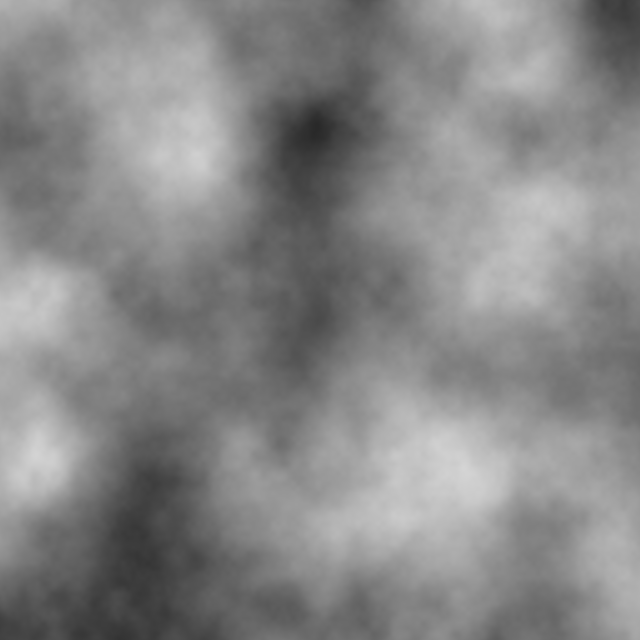
Reproduce this texture procedurally as a Shadertoy shader.

```glsl
// Soft grey clouds: fractal value noise, where each octave doubles the
// frequency and halves the strength. The sum is scaled around a mid grey.

const float CELLS = 4.0;                  // coarsest noise cells per canvas height
const vec2  ORIGIN = vec2(0.0, 3.0);      // part of the noise field shown
const int   OCTAVES = 6;
const float LACUNARITY = 2.0;             // frequency step between octaves
const float GAIN = 0.5;                   // strength step between octaves
const vec2  OCTAVE_SHIFT = vec2(37.3, 17.7); // keeps octave lattices apart
const float MEAN_GREY = 0.54;
const float CONTRAST = 0.93;
const float PERIOD = 289.0;               // repeat length of the lattice hash

// Permutation polynomial, exact in single precision
float permute(float v) {
    return mod((34.0 * v + 1.0) * v, PERIOD);
}

// Random value in 0..1 for a lattice point
float latticeValue(vec2 cell) {
    cell = mod(cell, PERIOD);
    return permute(permute(cell.x) + cell.y) / PERIOD;
}

// Lattice values blended with a smooth curve
float valueNoise(vec2 p) {
    vec2 cell = floor(p);
    vec2 blend = smoothstep(0.0, 1.0, fract(p));
    float lower = mix(latticeValue(cell), latticeValue(cell + vec2(1.0, 0.0)), blend.x);
    float upper = mix(latticeValue(cell + vec2(0.0, 1.0)), latticeValue(cell + 1.0), blend.x);
    return mix(lower, upper, blend.y);
}

// Weighted average of all octaves, 0..1
float clouds(vec2 p) {
    float sum = 0.0;
    float total = 0.0;
    float strength = 1.0;
    for (int i = 0; i < OCTAVES; i++) {
        sum += strength * valueNoise(p);
        total += strength;
        strength *= GAIN;
        p = p * LACUNARITY + OCTAVE_SHIFT;
    }
    return sum / total;
}

void mainImage(out vec4 fragColor, in vec2 fragCoord) {
    vec2 uv = fragCoord / iResolution.y;
    float density = clouds(uv * CELLS + ORIGIN);
    float grey = MEAN_GREY + CONTRAST * (density - 0.5);
    fragColor = vec4(vec3(clamp(grey, 0.0, 1.0)), 1.0);
}
```
